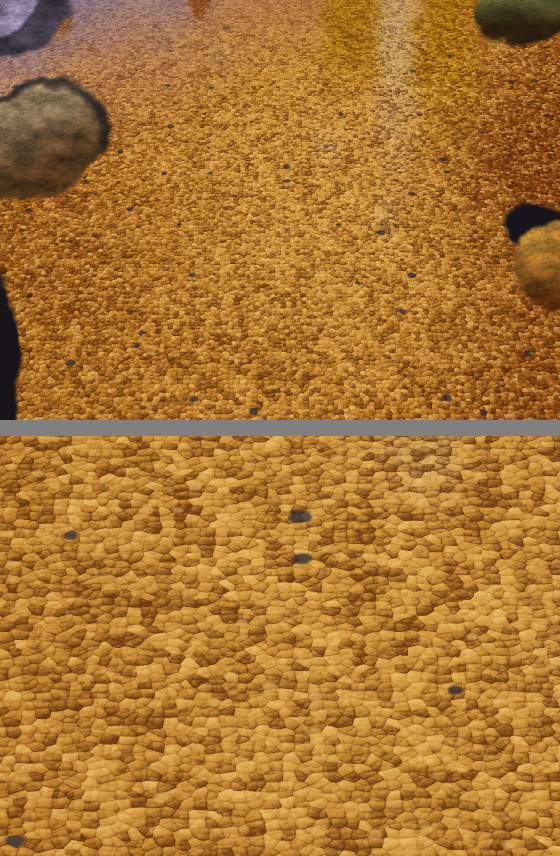
Top, the full canvas; bottom, a detail of the centre.
Write a Shadertoy shader that draws this texture.

```glsl
// A shallow amber stream bed: gravel is a Voronoi pattern on a tilted plane,
// tinted by broad gradients and sky reflections. Rocks and shadows at the
// borders are ellipses roughened with value noise.

const vec3 AMBER = vec3(0.71, 0.455, 0.145);
const vec3 GOLD = vec3(0.80, 0.575, 0.23);
const vec3 RUST = vec3(0.53, 0.27, 0.065);
const vec3 PINK = vec3(0.69, 0.49, 0.40);
const vec3 VIOLET = vec3(0.53, 0.47, 0.58);
const vec3 OCHRE = vec3(0.66, 0.44, 0.04);
const vec3 HAZE = vec3(0.78, 0.67, 0.50);
const vec3 SHADOW = vec3(0.09, 0.08, 0.10);

vec2 hash22(vec2 p) {
    vec3 a = fract(p.xyx * vec3(0.1031, 0.1030, 0.0973));
    a += dot(a, a.yzx + 33.33);
    return fract((a.xx + a.yz) * a.zy);
}

float noise(vec2 p) {
    vec2 i = floor(p), f = fract(p);
    f = f * f * (3.0 - 2.0 * f);
    float low = mix(hash22(i).x, hash22(i + vec2(1, 0)).x, f.x);
    float high = mix(hash22(i + vec2(0, 1)).x, hash22(i + 1.0).x, f.x);
    return mix(low, high, f.y);
}

// Layered noise centred on zero
float fbm(vec2 p) {
    float sum = 0.0, amp = 0.5;
    for (int i = 0; i < 4; i++) {
        sum += amp * (noise(p) - 0.5);
        p = mat2(1.6, 1.2, -1.2, 1.6) * p + 7.3;
        amp *= 0.5;
    }
    return sum;
}

// Tilted plane: cells shrink and flatten towards the top
vec2 ground(vec2 p, float density) {
    return density * vec2(p.x - 0.667, 3.2) / (2.4 - p.y);
}

// Signed stone brightness: random tone, lit upper side, dark gaps
float gravel(vec2 q) {
    vec2 toStone = vec2(0), stone = vec2(0);
    float nearest = 9.0, second = 9.0;
    for (int y = -1; y <= 1; y++)
    for (int x = -1; x <= 1; x++) {
        vec2 id = floor(q) + vec2(x, y);
        vec2 offset = q - id - 0.1 - 0.8 * hash22(id);
        float dist = length(offset);
        second = min(second, max(dist, nearest));
        if (dist < nearest) {
            nearest = dist;
            toStone = offset;
            stone = id;
        }
    }
    float gap = 1.0 - smoothstep(0.0, 0.28, second - nearest);
    float lit = dot(toStone, vec2(-0.35, 0.75));
    return 1.5 * (hash22(stone + 51.7).x - 0.45) + lit - 0.5 * gap;
}

// Coverage of sparse larger stones
float scatter(vec2 q, float share) {
    vec2 id = floor(q), rnd = hash22(id + 13.1);
    vec2 offset = fract(q) - 0.3 - 0.4 * hash22(id);
    float radius = 0.2 + 0.12 * rnd.y + 0.12 * (noise(q * 6.0) - 0.5);
    return step(rnd.x, share) * smoothstep(0.08, -0.08, length(offset) - radius);
}

float glow(vec2 p, vec2 center, vec2 radius) {
    vec2 q = (p - center) / radius;
    return exp(-dot(q, q));
}

float band(float x, float center, float halfWidth, float soft) {
    return 1.0 - smoothstep(-soft, soft, abs(x - center) - halfWidth);
}

// Signed distance to a rough tilted ellipse
float blob(vec2 p, vec2 center, vec2 radius, float angle) {
    float c = cos(angle), s = sin(angle);
    vec2 q = mat2(c, -s, s, c) * (p - center) / radius;
    return (length(q) - 1.0) * min(radius.x, radius.y) + 0.04 * fbm(p * 14.0);
}

vec3 paint(vec3 under, vec3 over, float d) {
    return mix(under, over, 1.0 - smoothstep(-0.006, 0.006, d));
}

vec3 waterTint(vec2 p) {
    float drift = fbm(p * 5.0);
    vec3 col = mix(AMBER, GOLD, 0.9 * glow(p, vec2(0.76, 0.56), vec2(0.38, 0.42)));
    float rust = 0.6 * smoothstep(0.98, 1.35, p.x + 0.3 * drift)
        + 0.5 * glow(p, vec2(1.25, 0.62), vec2(0.2, 0.16))
        + 0.4 * glow(p, vec2(0.08, 0.38), vec2(0.25, 0.22));
    col = mix(col, RUST, min(rust, 0.9));
    float sky = p.y - 0.45 * p.x + 0.15 * drift;
    col = mix(col, PINK, 0.85 * smoothstep(0.48, 0.86, sky));
    return mix(col, VIOLET, 0.9 * smoothstep(0.72, 0.97, sky));
}

// Vertical reflections of trees and bright sky
vec3 reflections(vec3 col, vec2 p) {
    float x = p.x + 0.05 * fbm(p * vec2(16, 30));
    float trees = max(band(x, 0.85, 0.075, 0.03) * smoothstep(0.74, 0.88, p.y),
        band(x, 1.055, 0.075, 0.04) * smoothstep(0.62, 0.85, p.y));
    col = mix(col, OCHRE, 0.85 * trees);
    float streak = band(x, 0.94, 0.045, 0.035) * smoothstep(0.4, 0.95, p.y);
    float patches = glow(p, vec2(0.52, 0.87), vec2(0.03, 0.04))
        + glow(p, vec2(0.78, 0.66), vec2(0.04)) + glow(p, vec2(0.92, 0.47), vec2(0.03, 0.05));
    col = mix(col, HAZE, min(0.65 * streak + patches * (0.3 + 0.6 * fbm(p * 30.0)), 1.0));
    float trunks = band(x, 0.48, 0.022, 0.01) * smoothstep(0.94, 0.97, p.y)
        + band(x, 0.145, 0.016, 0.012) * smoothstep(0.88, 0.94, p.y);
    return mix(col, RUST, 0.75 * trunks);
}

vec3 rocks(vec3 col, vec2 p, float grain) {
    float rough = 1.0 + fbm(p * vec2(22, 34)) + 0.15 * grain;
    // Left boulder with a dark rim
    float d = blob(p, vec2(0.09, 0.67), vec2(0.18, 0.135), 0.45);
    vec3 stone = mix(vec3(0.32, 0.21, 0.11), HAZE * 0.72, smoothstep(0.52, 0.76, p.y - 0.4 * p.x));
    float rim = smoothstep(-0.025, -0.008, d) * smoothstep(0.68, 0.74, p.y + 0.3 * p.x);
    col = paint(col, mix(stone * rough, SHADOW, 0.7 * rim), d);
    // Blue slab with a pale top
    vec3 slab = paint(VIOLET * 0.5, VIOLET * 1.1, blob(p, vec2(0, 0.98), vec2(0.08, 0.06), 0.3));
    col = paint(col, slab * rough, blob(p, vec2(0.02, 0.94), vec2(0.15, 0.075), 0.3));
    // Shadows at lower left and right
    col = paint(col, SHADOW, blob(p, vec2(-0.02, 0.15), vec2(0.07, 0.19), 0.0));
    col = paint(col, SHADOW, blob(p, vec2(1.32, 0.43), vec2(0.13, 0.065), -0.5));
    // Right boulder
    vec3 tawny = mix(RUST * 0.7, GOLD * 0.88, smoothstep(0.26, 0.46, p.y));
    col = paint(col, tawny * rough, blob(p, vec2(1.34, 0.365), vec2(0.12, 0.105), -0.4));
    // Mossy bank
    vec3 moss = mix(vec3(0.17, 0.11, 0.05), vec3(0.33, 0.32, 0.17), smoothstep(0.93, 1.0, p.y));
    return paint(col, moss * rough, blob(p, vec2(1.3, 1.0), vec2(0.18, 0.085), 0.4));
}

void mainImage(out vec4 fragColor, in vec2 fragCoord) {
    vec2 p = fragCoord / iResolution.y;
    float grain = 0.7 * fbm(ground(p, 45.0)), pale = 0.0, dark = 0.0;
    // Four samples smooth the small stones
    for (int i = 0; i < 4; i++) {
        vec2 s = p + (vec2(i % 2, i / 2) - 0.5) * 0.5 / iResolution.y;
        grain += 0.2 * gravel(ground(s, 170.0)) + 0.09 * gravel(ground(s, 310.0));
        pale += 0.25 * scatter(ground(s, 95.0), 0.07);
        dark += 0.25 * scatter(ground(s, 62.0), 0.018);
    }
    float clarity = 1.0 - 0.55 * smoothstep(0.55, 1.0, p.y - 0.2 * p.x);
    vec3 col = reflections(waterTint(p), p);
    vec3 lightStone = mix(col, vec3(0.97, 0.80, 0.47), 0.65);
    float lift = clamp(grain * clarity, -1.0, 1.0);
    col *= 1.0 + min(lift, 0.0) * vec3(0.42, 0.55, 0.65);
    col = mix(col, lightStone, max(lift, 0.55 * pale * clarity));
    col = mix(col, SHADOW * 2.0, 0.75 * dark * clarity);
    fragColor = vec4(clamp(rocks(col, p, grain), 0.0, 1.0), 1.0);
}
```
